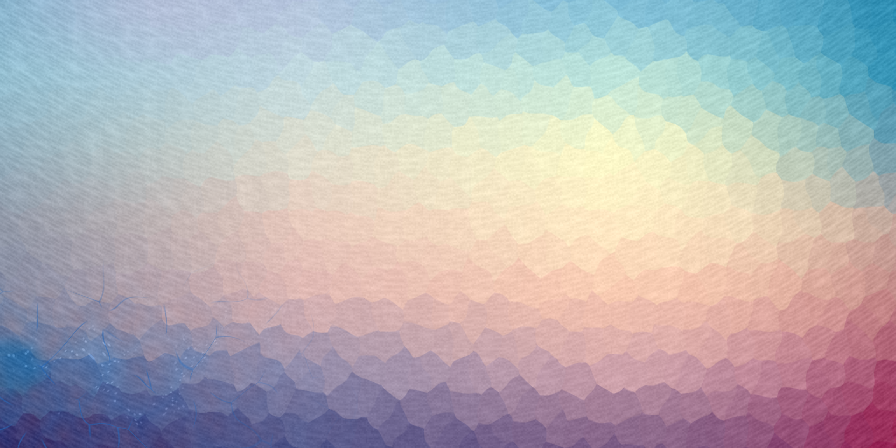
Reproduce this background procedurally as a WebGL 2 fragment shader.

```glsl
#version 300 es
precision highp float;

uniform vec2 u_resolution;
out vec4 fragColor;

struct Cell {
    vec2 site;      // nearest site
    vec2 neighbour; // second nearest site
    float near;     // distance to the nearest site
    float gap;      // zero on the border between the two
};

vec2 hash2(vec2 p) {
    p = vec2(dot(p, vec2(127.1, 311.7)), dot(p, vec2(269.5, 183.3)));
    return fract(sin(p) * 43758.55);
}

Cell cellular(vec2 p, vec2 jitter) {
    Cell c = Cell(p, p, 9.0, 0.0);
    float second = 9.0;
    for (int j = -2; j <= 2; j++) {
        for (int i = -2; i <= 2; i++) {
            vec2 id = floor(p) + vec2(i, j);
            vec2 site = id + 0.5 + jitter * (hash2(id) - 0.5);
            float d = distance(p, site);
            if (d < c.near) {
                second = c.near;
                c.neighbour = c.site;
                c.near = d;
                c.site = site;
            } else if (d < second) {
                second = d;
                c.neighbour = site;
            }
        }
    }
    c.gap = second - c.near;
    return c;
}

// Evenly spaced colour stops, bottom to top
vec3 ramp(vec3 stops[7], float y) {
    float t = clamp(y, 0.0, 1.0) * 6.0;
    int i = min(int(t), 5);
    return mix(stops[i], stops[i + 1], t - float(i));
}

// Four vertical ramps blended across the canvas
vec3 skyColour(vec2 uv) {
    vec3 left = ramp(vec3[7](
        vec3(0.20, 0.19, 0.43), vec3(0.27, 0.40, 0.60), vec3(0.51, 0.54, 0.64),
        vec3(0.57, 0.60, 0.66), vec3(0.58, 0.69, 0.75), vec3(0.58, 0.75, 0.82),
        vec3(0.52, 0.70, 0.80)), uv.y);
    vec3 midLeft = ramp(vec3[7](
        vec3(0.29, 0.32, 0.53), vec3(0.55, 0.54, 0.67), vec3(0.87, 0.71, 0.70),
        vec3(0.91, 0.79, 0.74), vec3(0.87, 0.87, 0.81), vec3(0.76, 0.86, 0.88),
        vec3(0.70, 0.77, 0.87)), uv.y);
    vec3 midRight = ramp(vec3[7](
        vec3(0.48, 0.36, 0.52), vec3(0.80, 0.63, 0.67), vec3(0.97, 0.78, 0.69),
        vec3(1.00, 0.92, 0.77), vec3(0.99, 0.98, 0.79), vec3(0.75, 0.90, 0.86),
        vec3(0.51, 0.75, 0.85)), uv.y);
    vec3 right = ramp(vec3[7](
        vec3(0.60, 0.10, 0.30), vec3(0.64, 0.29, 0.42), vec3(0.76, 0.52, 0.52),
        vec3(0.76, 0.64, 0.60), vec3(0.43, 0.62, 0.69), vec3(0.20, 0.58, 0.72),
        vec3(0.15, 0.54, 0.69)), uv.y);
    vec3 t = clamp(uv.x * 3.0 - vec3(0.0, 1.0, 2.0), 0.0, 1.0);
    vec3 colour = mix(mix(left, midLeft, t.x), midRight, t.y);
    colour = mix(colour, right, pow(t.z, mix(1.6, 2.1, smoothstep(0.8, 0.5, uv.y))));
    // Lavender glow near the upper left
    vec2 d = (uv - vec2(0.19, 1.0)) * vec2(8.0, 7.0);
    return mix(colour, vec3(0.76, 0.76, 0.86), 0.6 * exp(-dot(d, d)));
}

void main() {
    vec2 p = gl_FragCoord.xy / u_resolution.y;
    vec2 uv = gl_FragCoord.xy / u_resolution;
    float pixel = 1.0 / u_resolution.y;
    vec2 toUv = vec2(u_resolution.y / u_resolution.x, 1.0);

    // Ragged bands: each cell takes the colour at its site
    vec2 density = vec2(19.0, 15.0);
    vec2 ragged = p + 0.004 * sin(p.yx * 75.0 + 2.0 * sin(p * 43.0));
    Cell c = cellular(ragged * density, vec2(0.95, 0.6));
    float border = 0.5 - 0.5 * smoothstep(0.0, 18.0 * pixel, c.gap);
    vec3 facets = mix(skyColour(c.site / density * toUv),
                      skyColour(c.neighbour / density * toUv), border);
    float crisp = mix(0.95, 0.3, smoothstep(0.3, 0.1, uv.x) * smoothstep(0.3, 0.6, uv.y));
    vec3 colour = mix(skyColour(uv), facets, crisp);

    // Teal stain at the left edge
    float stain = length((p - vec2(0.02, 0.18)) * vec2(1.0, 1.2));
    colour = mix(colour, vec3(0.16, 0.41, 0.61), 0.6 * smoothstep(0.1, 0.05, stain));

    // Short brush strokes, steeper towards both sides
    vec2 stroke = vec2(p.x, p.y - 0.32 * (p.x - 0.9) * (p.x - 0.9));
    float bristle = cellular(stroke * vec2(24.0, 115.0), vec2(1.0)).near - 0.45;
    float edges = smoothstep(0.3, 1.0, abs(uv.x - 0.5) * 2.0);
    colour += mix(0.05, 0.085, edges) * bristle;

    // Mottled wear, thin blue cracks and pale flecks in the lower left
    float corner = smoothstep(0.9, 0.15, p.x) * smoothstep(0.45, 0.22, p.y);
    vec2 bend = p + 0.012 * sin(p.yx * 37.0 + 2.0 * sin(p * 19.0));
    float wear = cellular(bend * vec2(13.0, 10.0) + 7.0, vec2(1.0)).near - 0.45;
    colour += corner * wear * vec3(-0.10, 0.02, 0.08);
    float crack = smoothstep(0.02 + 7.0 * pixel, 0.0, cellular(bend * 9.0, vec2(1.0)).gap);
    float broken = smoothstep(-0.5, 0.4, sin(p.x * 23.0 + 3.0 * sin(p.y * 21.0)));
    colour = mix(colour, vec3(0.14, 0.40, 0.72), 0.6 * corner * crack * broken);
    float fleck = smoothstep(0.2, 0.05, cellular(bend * 50.0, vec2(1.0)).near);
    colour += 0.13 * corner * fleck * smoothstep(0.0, 0.3, wear);

    // Paper grain
    colour += 0.035 * (hash2(floor(p * 256.0)).x - 0.5);
    fragColor = vec4(clamp(colour, 0.0, 1.0), 1.0);
}
```
